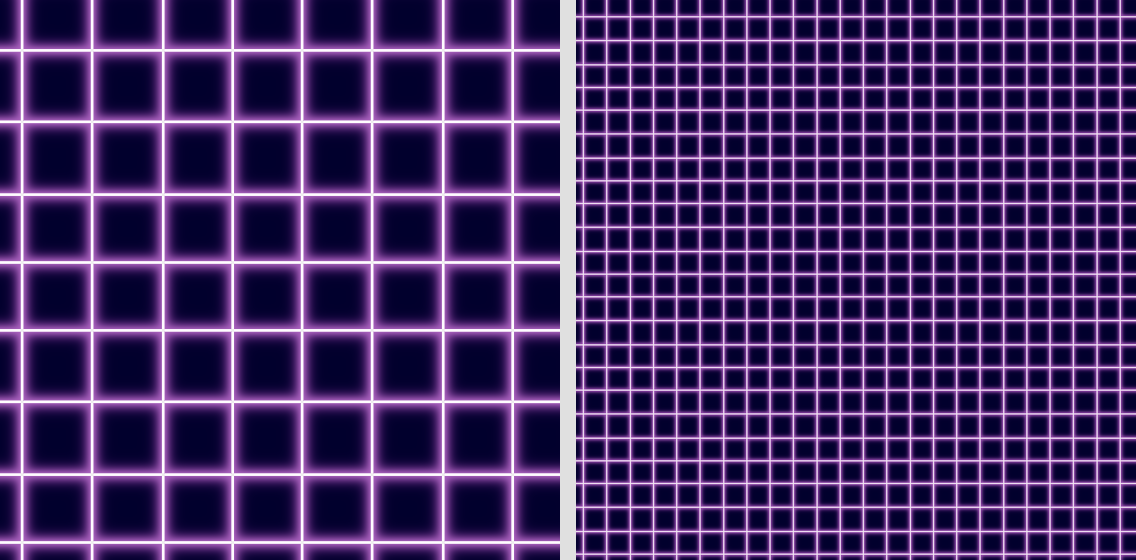
Left, the tile; right, the same tile 3 across and 3 down.
Write a Shadertoy shader that draws this pattern.

```glsl
// Glowing violet neon grid, eight slightly uneven lines each way on deep navy.

const float GROUPS      = 2.0;     // repeats of the four-line group per canvas side
const vec4  COLUMNS     = vec4(0.079, 0.329, 0.583, 0.831);  // line places in a group
const vec4  ROWS        = vec4(0.0625, 0.305, 0.565, 0.820);
const float CORE_HALF   = 0.0024;  // half width of the white core
const float GLOW_RADIUS = 0.0141;
const float GLOW_POWER  = 1.6;     // shape of the glow falloff
const float CROSS_DIM   = 0.07;    // slight dimming where cores cross

const vec3 BACKGROUND = vec3(0.005, 0.0, 0.175);
const vec3 GLOW_COLOR = vec3(0.66, 0.38, 0.74);
const vec3 CORE_COLOR = vec3(1.0, 0.99, 1.0);
const vec3 GLOW_CURVE = vec3(1.0, 1.25, 1.0);  // green fades sooner than red and blue

// Wrapped distance, in canvas units, to the nearest line of a group.
float lineDistance(float x, vec4 lines) {
    vec4 d = abs(fract(x * GROUPS - lines + 0.5) - 0.5);
    return min(min(d.x, d.y), min(d.z, d.w)) / GROUPS;
}

void mainImage(out vec4 fragColor, in vec2 fragCoord) {
    vec2 uv = fragCoord / iResolution.xy;
    vec2 d = vec2(lineDistance(uv.x, COLUMNS), lineDistance(uv.y, ROWS));

    // Soft halos, screened together so corners brighten
    vec2 halo = exp(-pow(d / GLOW_RADIUS, vec2(GLOW_POWER)));
    float glow = 1.0 - (1.0 - halo.x) * (1.0 - halo.y);
    vec3 color = mix(BACKGROUND, GLOW_COLOR, pow(vec3(glow), GLOW_CURVE));

    // Antialiased white cores
    vec2 pixel = 1.0 / iResolution.xy;
    vec2 core = clamp((CORE_HALF - d) / pixel + 0.5, 0.0, 1.0);
    color = mix(color, CORE_COLOR, max(core.x, core.y));
    color *= 1.0 - CROSS_DIM * core.x * core.y;

    fragColor = vec4(color, 1.0);
}
```
